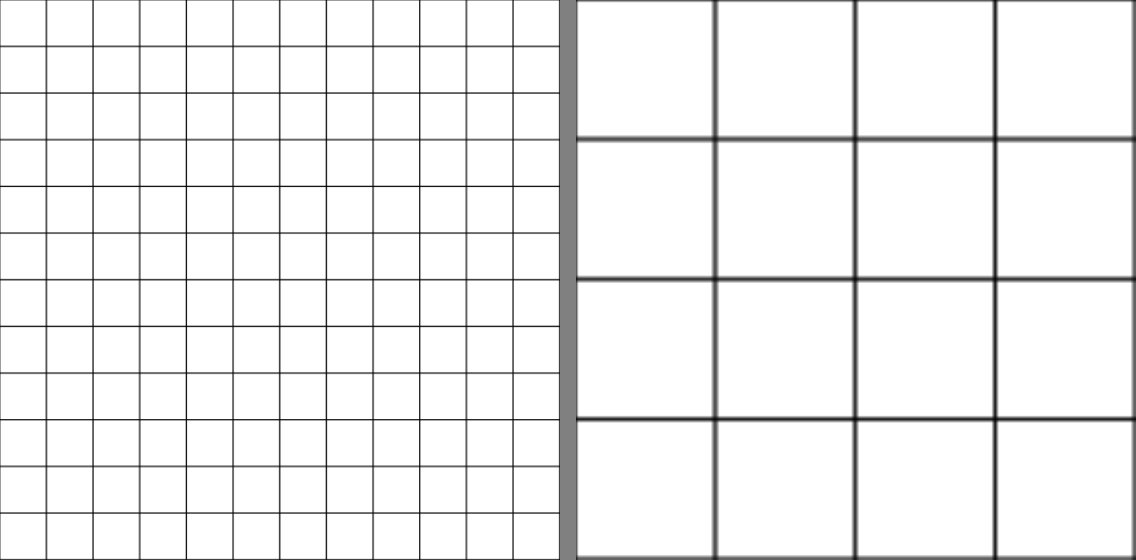
Left: the whole. Right: its middle third, enlarged.
A three.js fragment shader for this pattern:

```glsl
// Square grid of thin black lines on white, twelve cells across and down.
// Each line is a box-filtered stripe around the nearest cell border; a cosine
// of the line index, periodic over the canvas, makes some lines softer.

varying vec2 vUv;

const float TAU = 6.2831853;
const float CELLS = 12.0;
const float LINE_WIDTH = 0.00215;
const float LINE_SHIFT = 0.0005;    // lines sit slightly before the cell border
const float CRISP_BLUR = 0.0020;
const float SOFT_BLUR = 0.0036;
const vec3 PAPER = vec3(1.0);
const vec3 INK = vec3(0.0);

// Softness of a line from 0 to 1, repeating every CELLS lines
float lineSoftness(float index) {
  return 0.5 + 0.5 * cos(TAU * 5.0 * (index - 3.0) / CELLS);
}

// Ink of a stripe averaged over a box, so that blur keeps its total ink
float stripe(float dist, float width, float blur) {
  float overlap = 0.5 * (width + blur) - abs(dist);
  return clamp(overlap, 0.0, min(width, blur)) / blur;
}

// Ink of the evenly spaced lines along one axis
float gridLines(float coord, float pixel) {
  float position = (coord + LINE_SHIFT) * CELLS;
  float index = floor(position + 0.5);
  float dist = (position - index) / CELLS;
  float blur = mix(CRISP_BLUR, SOFT_BLUR, lineSoftness(index));
  return stripe(dist, LINE_WIDTH, max(blur, pixel));
}

void main() {
  // Count rows from the top
  vec2 p = vec2(vUv.x, 1.0 - vUv.y);
  vec2 pixel = fwidth(vUv);

  // Crossings darken where both lines overlap
  float columns = gridLines(p.x, pixel.x);
  float rows = gridLines(p.y, pixel.y);
  float ink = 1.0 - (1.0 - columns) * (1.0 - rows);

  gl_FragColor = vec4(mix(PAPER, INK, ink), 1.0);
}
```
